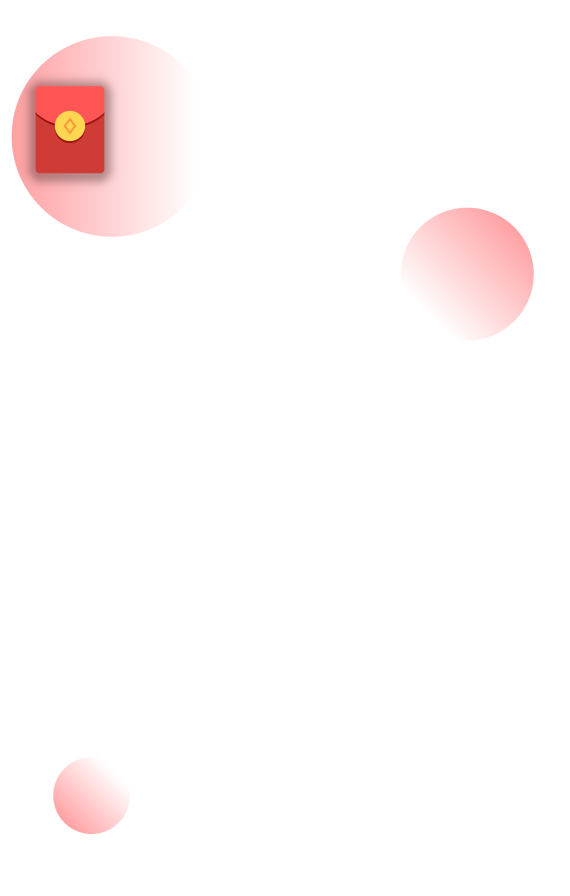
A Shadertoy shader for this background:

```glsl
// Three fading pink discs on white, with a red envelope sealed by a gold coin.

const vec3 WHITE = vec3(1.0);
const vec3 PINK = vec3(1.0, 0.63, 0.64);
const vec3 BODY_RED = vec3(0.81, 0.235, 0.21);
const vec3 FLAP_RED = vec3(1.0, 0.335, 0.335);
const vec3 DARK_RED = vec3(0.60, 0.07, 0.07);
const vec3 GOLD = vec3(1.0, 0.84, 0.31);
const vec3 ORANGE = vec3(0.98, 0.60, 0.22);

// Antialiased coverage of a signed distance, in units of canvas height
float coverage(float dist) {
    return clamp(0.5 - dist * iResolution.y, 0.0, 1.0);
}

float circleDist(vec2 p, vec2 center, float radius) {
    return length(p - center) - radius;
}

float roundBoxDist(vec2 p, vec2 halfSize, float corner) {
    vec2 q = abs(p) - halfSize + corner;
    return length(max(q, 0.0)) + min(max(q.x, q.y), 0.0) - corner;
}

// Disc that is pink toward "dir" and fades to white on the other side
vec3 fadedDisc(vec3 base, vec2 p, vec2 center, float radius, vec2 dir) {
    float along = dot(p - center, dir) / radius;
    float tint = clamp((along + 0.85) / 1.85, 0.0, 1.0);
    vec3 color = mix(WHITE, PINK, tint);
    return mix(base, color, coverage(circleDist(p, center, radius)));
}

// Envelope; p is relative to its center
vec3 envelope(vec3 base, vec2 p) {
    const vec2 HALF_SIZE = vec2(0.0384, 0.0486);
    const vec2 COIN = vec2(0.0, 0.0042);
    const vec2 FLAP = vec2(0.0, 0.0608);
    const float COIN_RADIUS = 0.0169;
    const float FLAP_RADIUS = 0.0566;
    const vec2 DROP = vec2(0.0, -0.0022);

    // Soft shadow around the paper
    float paper = roundBoxDist(p, HALF_SIZE, 0.0045);
    float spread = max(roundBoxDist(p - DROP, HALF_SIZE, 0.008), 0.0);
    float shadow = 0.36 * exp(-pow(spread / 0.0095, 2.0));
    vec3 color = mix(base, vec3(0.25, 0.12, 0.12), shadow);

    // Body, then the flap with its dark lower rim
    vec3 face = BODY_RED;
    face = mix(face, DARK_RED, coverage(circleDist(p, FLAP + DROP, FLAP_RADIUS)));
    face = mix(face, FLAP_RED, coverage(circleDist(p, FLAP, FLAP_RADIUS)));

    // Coin with a small diamond ring
    face = mix(face, DARK_RED, coverage(circleDist(p, COIN + DROP, COIN_RADIUS)));
    face = mix(face, GOLD, coverage(circleDist(p, COIN, COIN_RADIUS)));
    vec2 q = abs(p - COIN);
    float diamond = abs((q.x + q.y * 0.75 - 0.0058) * 0.8) - 0.0011;
    face = mix(face, ORANGE, coverage(diamond));

    return mix(color, face, coverage(paper));
}

void mainImage(out vec4 fragColor, in vec2 fragCoord) {
    vec2 p = fragCoord / iResolution.y;
    vec2 diagonal = vec2(0.7071);

    vec3 color = WHITE;
    color = fadedDisc(color, p, vec2(0.1250, 0.8477), 0.1120, vec2(-1.0, 0.0));
    color = fadedDisc(color, p, vec2(0.5215, 0.6940), 0.0742, diagonal);
    color = fadedDisc(color, p, vec2(0.1022, 0.1120), 0.0428, -diagonal);
    color = envelope(color, p - vec2(0.0781, 0.8552));

    fragColor = vec4(color, 1.0);
}
```
